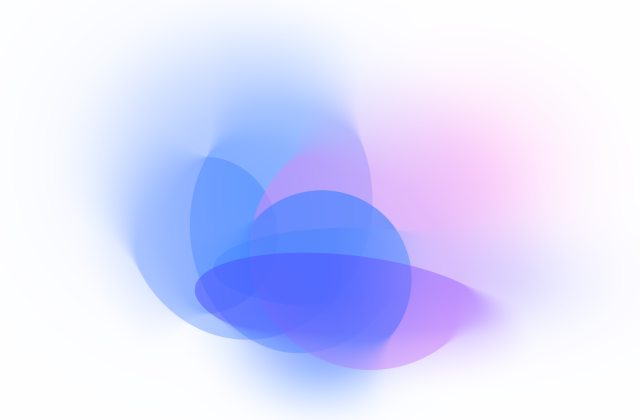
This background is drawn by a WebGL 2 fragment shader. Its source:

```glsl
#version 300 es
precision highp float;

#define ASPECT 1.524
#define SOFT_START -0.1
#define SOFT_END 0.9
#define SOFT_FADE 0.25
#define PAPER vec3(0.995, 0.996, 1.0)
#define SKY vec3(0.50, 0.66, 1.0)
#define AZURE vec3(0.24, 0.51, 1.0)
#define INDIGO vec3(0.30, 0.30, 1.0)
#define VIOLET vec3(0.62, 0.39, 1.0)
#define ORCHID vec3(0.85, 0.54, 0.97)
#define BLUSH vec3(1.0, 0.82, 0.975)
#define LAVENDER vec3(0.79, 0.80, 1.0)

uniform vec2 u_resolution;
out vec4 fragColor;

// Approximate signed distance to an ellipse
float ellipseDistance(vec2 p, vec2 radii) {
    float k = length(p / radii);
    return k * (k - 1.0) / max(length(p / (radii * radii)), 1e-4);
}

// Translucent ellipse: crisp on one side, blurred towards softDir
vec3 petal(vec3 base, vec2 p, vec2 center, vec2 radii, float angle,
           vec2 softDir, float blur, vec3 leftColor, vec3 rightColor, float alpha) {
    float c = cos(angle), s = sin(angle);
    vec2 q = mat2(c, -s, s, c) * (p - center);
    vec2 unit = q / radii;
    float softness = smoothstep(SOFT_START, SOFT_END, dot(unit, softDir));
    float width = 0.75 / u_resolution.y + blur * softness;
    float cover = 1.0 - smoothstep(-width, width, ellipseDistance(q, radii));
    vec3 tint = mix(leftColor, rightColor, smoothstep(-0.2, 0.8, unit.x));
    return mix(base, tint, cover * alpha * (1.0 - SOFT_FADE * softness));
}

// Gaussian cloud of colour
vec3 glow(vec3 base, vec2 p, vec2 center, vec2 radii, vec3 tint, float alpha) {
    vec2 q = (p - center) / radii;
    return mix(base, tint, alpha * exp(-dot(q, q)));
}

void main() {
    vec2 p = (gl_FragCoord.xy - 0.5 * u_resolution) / u_resolution.y;
    p += vec2(0.5 * ASPECT, 0.5);
    vec3 color = PAPER;

    // Hazy surroundings
    color = glow(color, p, vec2(0.48, 0.62), vec2(0.27, 0.27), SKY, 0.28);
    color = glow(color, p, vec2(1.11, 0.58), vec2(0.22, 0.20), BLUSH, 0.85);
    color = glow(color, p, vec2(1.17, 0.33), vec2(0.22, 0.12), LAVENDER, 0.60);
    color = glow(color, p, vec2(0.764, 0.13), vec2(0.14, 0.09), SKY, 0.45);

    // Blue petals on the left
    color = petal(color, p, vec2(0.589, 0.524), vec2(0.298, 0.333), 0.0,
                  vec2(-0.45, 0.90), 0.18, SKY, SKY, 0.52);
    color = petal(color, p, vec2(0.486, 0.440), vec2(0.175, 0.187), 0.0,
                  vec2(-1.0, 0.0), 0.14, SKY * vec3(0.76, 0.85, 1.0), AZURE, 0.42);
    color = petal(color, p, vec2(0.714, 0.464), vec2(0.262, 0.305), 0.0,
                  vec2(0.6, 0.8), 0.26, AZURE, SKY, 0.38);

    // Pink petal
    color = petal(color, p, vec2(0.883, 0.405), vec2(0.288, 0.286), 0.0,
                  vec2(0.75, 0.65), 0.20, ORCHID, ORCHID, 0.50);

    // Central disc and the two flat petals over it
    color = petal(color, p, vec2(0.766, 0.335), vec2(0.214, 0.212), 0.0,
                  vec2(-0.65, -0.75), 0.16, AZURE, AZURE, 0.62);
    color = petal(color, p, vec2(0.833, 0.361), vec2(0.325, 0.097), 0.0,
                  vec2(0.9, -0.4), 0.13, AZURE, LAVENDER, 0.36);
    color = petal(color, p, vec2(0.823, 0.276), vec2(0.361, 0.117), -0.105,
                  vec2(0.6, -0.75), 0.10, INDIGO, VIOLET, 0.50);

    fragColor = vec4(clamp(color, 0.0, 1.0), 1.0);
}
```
